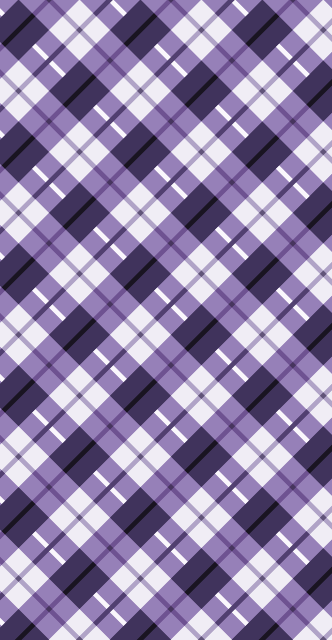
Give the GLSL for this pattern, as a Shadertoy shader.

```glsl
// Diagonal tartan: two families of half-period bands, turned 45 degrees, cross
// into dark, lavender and pale diamonds. Thin stripes then run along the band
// centres, with their tint depending on the band that they cross.

// Signed distance, in periods, to the nearest dark band centre.
float bandOffset(float t, float phase) {
    return fract(t - phase + 0.5) - 0.5;
}

// Smooth coverage of a stripe of the given half width.
float stripe(float offset, float halfWidth, float pixel) {
    return 1.0 - smoothstep(-0.5 * pixel, 0.5 * pixel, abs(offset) - halfWidth);
}

void mainImage(out vec4 fragColor, in vec2 fragCoord) {
    // Diagonal axes, measured in repeats from the top left corner
    float repeats = 5.25;
    vec2 p = vec2(fragCoord.x, iResolution.y - fragCoord.y) / iResolution.y * repeats;
    float pixel = 1.6 * repeats / iResolution.y;
    float rise = bandOffset(p.x + p.y, 0.398);
    float fall = bandOffset(p.x - p.y, 0.906);

    // Wide bands
    float riseDark = stripe(rise, 0.25, pixel);
    float fallDark = stripe(fall, 0.25, pixel);
    vec3 pale = vec3(0.94, 0.93, 0.96);
    vec3 lavender = vec3(0.59, 0.50, 0.72);
    vec3 dark = vec3(0.25, 0.20, 0.36);
    vec3 color = mix(mix(pale, lavender, fallDark), mix(lavender, dark, fallDark), riseDark);

    // Narrow stripes on the band centres
    float halfLine = 0.0275;
    float riseDarkLine = stripe(rise, halfLine, pixel);
    float fallDarkLine = stripe(fall, halfLine, pixel);
    float riseLightLine = stripe(0.5 - abs(rise), halfLine, pixel);
    float fallLightLine = stripe(0.5 - abs(fall), halfLine, pixel);

    // White falling line, hidden beneath the dark diamonds
    color = mix(color, vec3(0.98, 0.97, 0.99), fallDarkLine * (1.0 - riseDark));

    // Falling tint: lilac on pale diamonds, purple on lavender
    vec3 fallTint = mix(vec3(0.69, 0.64, 0.78), vec3(0.43, 0.32, 0.57), riseDark);
    color = mix(color, fallTint, fallLightLine);

    // Rising tints: multiplied on pale diamonds, denser where they cross dark bands
    vec3 riseTint = mix(color * vec3(0.734, 0.688, 0.8125), vec3(0.31, 0.24, 0.43), fallDark * 0.95);
    riseTint *= 1.0 - 0.25 * fallLightLine;
    color = mix(color, riseTint, riseLightLine);

    // Dark rising line: purple on lavender, almost black on dark diamonds
    vec3 deepTint = mix(vec3(0.43, 0.32, 0.57), vec3(0.10, 0.08, 0.13), fallDark);
    deepTint *= 1.0 - 0.35 * fallLightLine;
    color = mix(color, deepTint, riseDarkLine);

    fragColor = vec4(color, 1.0);
}
```
